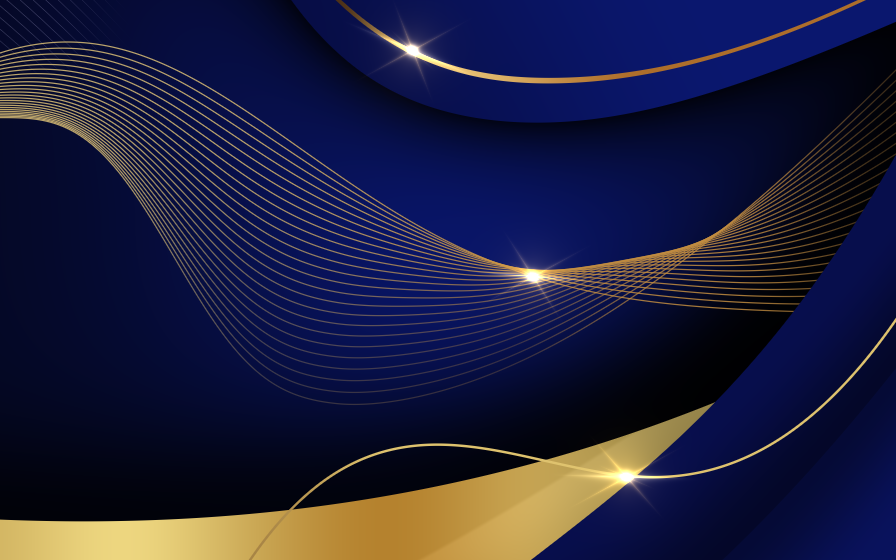
Give the GLSL for this background, as a WebGL 1 fragment shader.

```glsl
precision highp float;
// Navy backdrop with layered curved panels, a gold ribbon, a woven sheet of
// thin gold lines and three sparkles. Each edge is a height curve y(x);
// dividing by the local slope turns it into a distance for fills and strokes.
uniform vec2 u_resolution;

const float STEP = 0.002;

// Height curves, x in 0..1.6 and y in 0..1
float topPanelEdge(float x) {
  float d = x - 0.958, q = d * d;
  return 0.781 + (d > 0.0 ? sqrt(0.0416 + 0.257 * q) - 0.204 : 0.7 * q + 2.3 * q * q);
}
float topBand(float x) {
  float d = x - 0.98;
  return 0.856 + d * d * (0.55 + (d > 0.0 ? -0.16 : -1.25) * d);
}
float ribbonEdge(float x) {
  float d = x - 0.15;
  return 0.069 + d * d * (0.145 + 0.02 * d);
}
float sidePanelEdge(float x) {
  float d = x - 0.948;
  return 0.77 * d + 0.8 * d * d * d;
}
float thinLine(float x) {
  float s = (x - 0.974) / 0.193, over = max(s - 1.0, 0.0);
  return 0.177 + 0.0145 * (s * s * s - 3.0 * s) - 0.009 * over * over * over;
}

float bell(float x, float center, float width) {
  float d = (x - center) / width;
  return exp(-d * d);
}

// Sheet of lines: t runs from the first strand to the last, with a bulge between
float strand(float x, float t) {
  float first = 0.44 + 0.485 * bell(x, 0.12, 0.59);
  float r = max(x - 0.6, 0.0), l = x / 0.357;
  float last = 0.275 + 0.515 * exp(-l * l * l) + r * r * (0.8 - 0.2 * r);
  float bulge = 0.07 * bell(x, 1.1, 0.25) + 0.035 * bell(x, 0.75, 0.2) - 0.027 * bell(x, 0.15, 0.2);
  return mix(first, last, t) + 4.0 * t * (1.0 - t) * bulge;
}

// Signed distance above a curve, from its heights at x and x + STEP
float above(float y, float h0, float h1) {
  return (y - h0) / length(vec2(1.0, (h1 - h0) / STEP));
}

float coverage(float d, float pixel) {
  return clamp(0.5 + d / pixel, 0.0, 1.0);
}

float ray(vec2 q, float angle, float len, float width) {
  float c = cos(angle), s = sin(angle);
  vec2 r = vec2(c * q.x + s * q.y, c * q.y - s * q.x);
  float taper = max(1.0 - abs(r.x) / len, 0.0);
  return taper * taper * exp(-abs(r.y) / (width * (0.2 + taper)));
}

vec3 sparkle(vec2 q, float tilt, float lean) {
  float core = exp(-dot(q, q) / 0.00008);
  float halo = 0.25 * exp(-length(q) / 0.03);
  float flare = 0.8 * ray(q, tilt, 0.14, 0.005);
  float rays = 0.5 * ray(q, lean, 0.11, 0.003) + 0.45 * ray(q, 0.5, 0.13, 0.0025)
    + 0.4 * ray(q, lean + 0.45, 0.06, 0.0025);
  return vec3(1.0, 0.92, 0.68) * (core + flare) + vec3(1.0, 0.78, 0.35) * (halo + rays);
}

void main() {
  vec2 p = gl_FragCoord.xy / u_resolution * vec2(1.6, 1.0);
  float pixel = 1.0 / u_resolution.y, x = p.x, y = p.y, nextX = x + STEP;

  float topD = above(y, topPanelEdge(x), topPanelEdge(nextX));
  float sideD = above(y, sidePanelEdge(x), sidePanelEdge(nextX));
  float ribbonD = above(y, ribbonEdge(x), ribbonEdge(nextX));

  // Backdrop glow and the shadows cast by the panels
  vec2 g = (p - vec2(0.82, 0.62)) / vec2(0.54, 0.48);
  vec3 color = mix(vec3(0.016, 0.028, 0.13), vec3(0.035, 0.085, 0.42), exp(-dot(g, g)));
  color += vec3(0.006, 0.012, 0.07) * bell(x, 0.4, 0.3) * smoothstep(0.6, 1.0, y);
  color *= 1.0 - 0.8 * exp(-max(-topD, 0.0) / 0.07);
  color *= 1.0 - 0.9 * bell(max(sideD, 0.0), 0.0, 0.17);
  color *= 1.0 - 0.75 * bell(max(ribbonD, 0.0), 0.0, 0.16);

  // Faint diagonal lines in the upper left corner
  float diagonal = abs(fract((y + 0.85 * x + 0.5 * x * x) * 48.0) - 0.5) / 62.0;
  float corner = (1.0 - smoothstep(0.06, 0.24, x)) * smoothstep(0.84, 0.96, y);
  color += vec3(0.2, 0.19, 0.2) * corner * coverage(0.0006 - diagonal, pixel);

  // Woven sheet of gold strands
  vec3 strandGold = mix(vec3(0.86, 0.75, 0.46), vec3(0.76, 0.55, 0.25), smoothstep(0.3, 1.0, x));
  for (int i = 0; i < 24; i++) {
    float t = float(i) / 23.0;
    float d = above(y, strand(x, t), strand(nextX, t));
    float dim = smoothstep(0.15, 1.0, t) * smoothstep(0.15, 0.5, x) * (1.0 - smoothstep(0.9, 1.25, x));
    float alpha = (0.85 - 0.6 * dim) * (1.0 - 0.65 * smoothstep(1.3, 1.6, x));
    color = mix(color, strandGold, alpha * coverage(0.0011 - abs(d), pixel));
  }

  // Gold ribbon with a soft fold
  vec3 gold = mix(vec3(0.8, 0.68, 0.36), vec3(0.93, 0.84, 0.5), bell(x, 0.22, 0.18));
  gold = mix(gold, vec3(0.71, 0.51, 0.18), bell(x, 0.69, 0.2));
  gold = mix(gold, vec3(0.55, 0.48, 0.25), smoothstep(0.9, 1.25, x));
  float fold = y - 0.55 * (x - 0.75) - 0.12 * (x - 0.75) * (x - 0.75);
  gold += 0.05 * (1.0 - smoothstep(-0.005, 0.005, fold)) * smoothstep(-0.15, 0.0, fold);
  color = mix(color, gold, coverage(-ribbonD, pixel));

  // Side panel with a second sheet in the lower right corner
  float cornerD = (y - 0.95 * (x - 1.29) - 0.5 * (x - 1.29) * (x - 1.29)) * 0.7;
  vec3 side = mix(vec3(0.015, 0.028, 0.16), vec3(0.028, 0.055, 0.3), smoothstep(0.0, 0.2, cornerD));
  vec3 sheet = mix(vec3(0.02, 0.04, 0.21), vec3(0.035, 0.07, 0.36), smoothstep(0.0, 0.2, -cornerD));
  side = mix(side, sheet, coverage(-cornerD, pixel));
  color = mix(color, side, coverage(-sideD, pixel));

  // Thin gold line
  float lineD = above(y, thinLine(x), thinLine(nextX));
  vec3 lineGold = mix(vec3(0.66, 0.52, 0.27), vec3(0.87, 0.76, 0.43), smoothstep(0.45, 0.7, x));
  color = mix(color, lineGold, coverage(0.0022 - abs(lineD), pixel));

  // Top panel and its band, broad in the middle
  vec3 panel = mix(vec3(0.025, 0.05, 0.27), vec3(0.04, 0.09, 0.43), smoothstep(0.55, 1.35, x + 0.5 * (y - 0.8)));
  color = mix(color, panel, coverage(topD, pixel));
  float bandD = above(y, topBand(x), topBand(nextX));
  vec3 bandGold = mix(vec3(0.3, 0.19, 0.09), vec3(0.9, 0.75, 0.45), smoothstep(0.6, 0.76, x));
  bandGold = mix(bandGold, vec3(0.68, 0.43, 0.17), smoothstep(0.8, 1.15, x));
  color = mix(color, bandGold, coverage(0.003 + 0.002 * bell(x, 0.95, 0.3) - abs(bandD), pixel));

  // Sparkles
  color += sparkle(p - vec2(0.737, 0.91), -0.4, -1.2);
  color += sparkle(p - vec2(0.952, 0.506), -0.08, -1.0);
  color += sparkle(p - vec2(1.119, 0.148), -0.03, -0.85);
  gl_FragColor = vec4(min(color, 1.0), 1.0);
}
```
